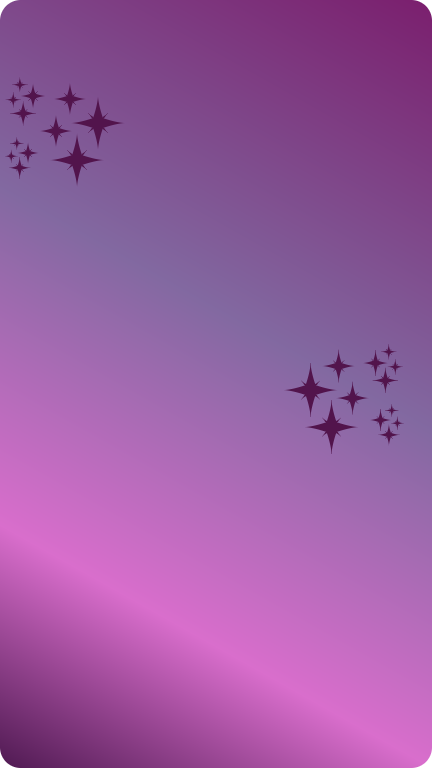
Reproduce this background procedurally as a Shadertoy shader.

```glsl
// A rounded card with a corner-to-corner gradient from plum through pink and
// slate violet to magenta, and two mirrored clusters of dark sparkles.
// Each cluster repeats one skewed four-star group at three scales.
#define PINK_STOP 0.24
#define VIOLET_STOP 0.575
#define CORNER_RADIUS 0.027
#define BIG_STAR 0.0350
#define SMALL_STAR 0.0212
#define SPIKE_WIDTH 0.25
#define DIAGONAL_SIZE 0.50
#define CLUSTER_DROP 0.3477
#define MIRROR_SUM 0.532

const vec3 PLUM    = vec3(0.31, 0.10, 0.32);
const vec3 PINK    = vec3(0.85, 0.43, 0.80);
const vec3 VIOLET  = vec3(0.51, 0.41, 0.63);
const vec3 MAGENTA = vec3(0.48, 0.12, 0.43);
const vec3 STAR    = vec3(0.32, 0.08, 0.30);
const vec3 PAPER   = vec3(1.0);

// Linear gradient along the rising diagonal, t in 0..1
vec3 cardGradient(float t) {
    vec3 c = mix(PLUM, PINK, clamp(t / PINK_STOP, 0.0, 1.0));
    c = mix(c, VIOLET, clamp((t - PINK_STOP) / (VIOLET_STOP - PINK_STOP), 0.0, 1.0));
    return mix(c, MAGENTA, clamp((t - VIOLET_STOP) / (1.0 - VIOLET_STOP), 0.0, 1.0));
}

// Four tapering spikes along the axes
float spikes(vec2 q, float r) {
    q = abs(q);
    float along = max(q.x, q.y), across = min(q.x, q.y);
    float taper = pow(max(1.0 - along / r, 0.0), 1.5);
    return across - SPIKE_WIDTH * r * taper + max(along - r, 0.0);
}

// Long axis spikes joined with short diagonal ones
float sparkle(vec2 q, float r) {
    vec2 turned = vec2(q.x + q.y, q.y - q.x) * sqrt(0.5);
    return min(spikes(q, r), spikes(turned, r * DIAGONAL_SIZE));
}

// Four stars at the corners of a skewed quad, hung from its first corner
float starGroup(vec2 q, float scale) {
    float d = 1.0;
    for (int i = 0; i < 4; i++) {
        float a = float(i % 2), b = float(i / 2);
        vec2 place = a * vec2(-0.0273, -0.0482) + b * vec2(-0.0365, 0.0313)
                   + a * b * vec2(0.0091, 0.0065);
        d = min(d, sparkle(q - place * scale, mix(BIG_STAR, SMALL_STAR, b) * scale));
    }
    return d;
}

// One large group and two small ones beside it
float cluster(vec2 p) {
    float d = starGroup(p - vec2(0.1276, 0.8398), 1.0);
    d = min(d, starGroup(p - vec2(0.0430, 0.8750), 0.47));
    return min(d, starGroup(p - vec2(0.0365, 0.8008), 0.40));
}

float roundedBox(vec2 q, vec2 halfSize, float r) {
    vec2 e = abs(q) - halfSize + r;
    return length(max(e, 0.0)) + min(max(e.x, e.y), 0.0) - r;
}

float coverage(float d) {
    return clamp(0.5 - d * iResolution.y, 0.0, 1.0);
}

void mainImage(out vec4 fragColor, in vec2 fragCoord) {
    // Canvas height is one unit
    vec2 size = vec2(iResolution.x / iResolution.y, 1.0);
    vec2 p = fragCoord / iResolution.y;

    vec3 color = cardGradient(dot(p, size) / dot(size, size));

    // Upper left cluster, and its mirror lower on the right
    vec2 mirrored = vec2(MIRROR_SUM - p.x, p.y + CLUSTER_DROP);
    float stars = min(cluster(p), cluster(mirrored));
    color = mix(color, STAR, coverage(stars));

    // Rounded card corners
    float card = roundedBox(p - 0.5 * size, 0.5 * size, CORNER_RADIUS);
    fragColor = vec4(mix(PAPER, color, coverage(card)), 1.0);
}
```
